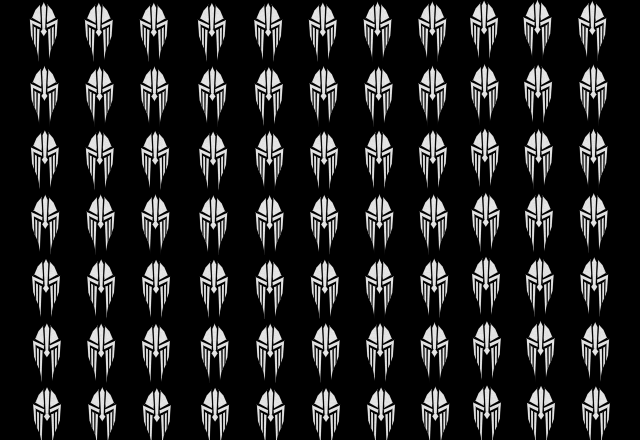
Give the GLSL for this pattern, as a Shadertoy shader.

```glsl
// Rows of pale crested helmets on black, slightly unevenly placed.
#define COLS 11.0
#define ROWS 7.0
#define PITCH vec2(0.0857, 0.1003)   // spacing, in canvas widths
#define START vec2(0.0690, 0.0032)   // crest tip of the first helmet
#define UNITS 1152.0                 // helmet units per canvas width
#define ROW_DRIFT 0.00076            // sideways shift per row
#define JITTER 0.0012
#define SOFTNESS 1.2                 // edge half width, helmet units
#define PAINT 0.89
#define GRAIN 0.04

float hash(vec2 p) {
    return fract(sin(dot(p, vec2(127.1, 311.7))) * 43758.5453);
}

// Signed distance to the line a-b; negative on its right when y points down
float edge(vec2 p, vec2 a, vec2 b) {
    vec2 e = b - a;
    return dot(p - a, vec2(e.y, -e.x)) / length(e);
}

// Convex quad with corners in clockwise order
float quad(vec2 p, vec2 a, vec2 b, vec2 c, vec2 d) {
    return max(max(edge(p, a, b), edge(p, b, c)),
               max(edge(p, c, d), edge(p, d, a)));
}

// Mirrored helmet: crest tip at the origin, y down, 100 units tall
float helmet(vec2 p) {
    p.x = abs(p.x);
    // Crest and nose guard
    float crest = quad(p, vec2(-4, -8), vec2(4.2, 9), vec2(2.5, 48), vec2(-4, 48));
    float nose = quad(p, vec2(-5.5, 37), vec2(5.5, 53), vec2(-5.5, 69), vec2(-9, 53));
    // Domed wedge, cut by its outer curve
    float wedge = quad(p, vec2(7, 5), vec2(21, 28), vec2(6, 36.5), vec2(5.5, 30));
    wedge = min(wedge, quad(p, vec2(7, 5), vec2(15, 14), vec2(21, 28), vec2(10, 20)));
    // Slanted brow and three cheek bars
    float brow = quad(p, vec2(5, 40), vec2(25, 31), vec2(24, 37), vec2(5.5, 46));
    float outer = quad(p, vec2(20.5, 34), vec2(25, 31), vec2(23, 60), vec2(19.8, 69));
    float middle = quad(p, vec2(14.5, 46), vec2(18, 44), vec2(17.6, 74), vec2(14.5, 81));
    float inner = quad(p, vec2(7.7, 49), vec2(12, 47.5), vec2(12.5, 85), vec2(9.8, 100));
    return min(min(min(crest, nose), min(wedge, brow)),
               min(outer, min(middle, inner)));
}

// Uneven spacing of the columns: bulge to the right, late columns raised
vec2 columnShift(float col) {
    float bulge = smoothstep(2.0, 3.5, col) * smoothstep(8.7, 6.6, col);
    float dip = col < 7.5 ? sin(col * 0.449) : -2.2 + 0.4 * (col - 8.0);
    return vec2(0.0072 * bulge, 0.0013 * dip);
}

void mainImage(out vec4 fragColor, in vec2 fragCoord) {
    vec2 p = vec2(fragCoord.x, iResolution.y - fragCoord.y) / iResolution.x;

    // Nearest repeat
    float row = clamp(floor((p.y - START.y + 0.006) / PITCH.y), 0.0, ROWS - 1.0);
    p.x -= ROW_DRIFT * row;
    float col = clamp(floor((p.x - START.x) / PITCH.x + 0.5), 0.0, COLS - 1.0);
    vec2 cell = vec2(col, row);
    vec2 wobble = vec2(hash(cell), hash(cell + 17.0)) - 0.5;
    vec2 q = (p - START - cell * PITCH - columnShift(col) - JITTER * wobble) * UNITS;

    // Soft edge and faint print grain
    float soft = max(SOFTNESS, 0.6 * UNITS / iResolution.x);
    float mask = smoothstep(soft, -soft, helmet(q));
    float tone = PAINT + GRAIN * (hash(floor(q / 2.0) + cell * 53.0) - 0.5);
    fragColor = vec4(vec3(tone * mask), 1.0);
}
```
